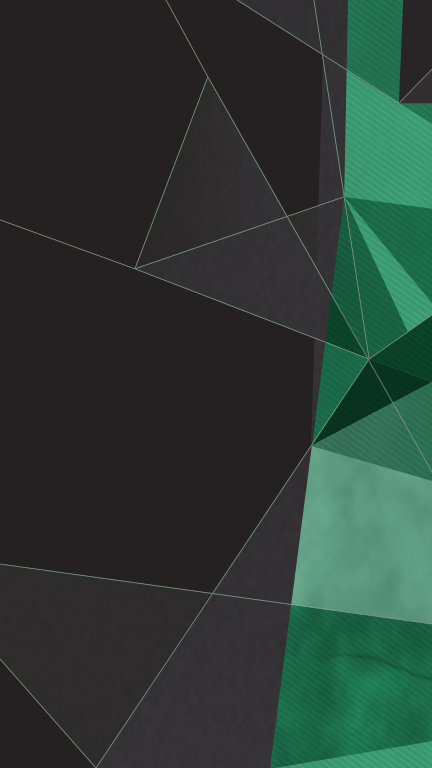
A WebGL 1 fragment shader for this background:

```glsl
precision highp float;
uniform vec2 u_resolution;

#define GRID vec2(9.0, 16.0)
#define LINE_WIDTH 0.022
#define LINE_COLOR vec3(0.60, 0.60, 0.59)
#define LINE_ALPHA 0.62
#define GRAIN 0.035
#define WEAVE 0.045
#define STAIN 0.12
#define BASE vec3(0.145, 0.127, 0.130)
#define MINT vec3(0.235, 0.600, 0.450)
#define EMERALD vec3(0.105, 0.415, 0.285)
#define PINE vec3(0.035, 0.220, 0.135)
#define SAGE vec3(0.365, 0.605, 0.505)

// Shared corners of the facets, in grid units
const vec2 WEST = vec2(2.81, 10.40);
const vec2 PEAK = vec2(4.33, 14.40);
const vec2 EAST = vec2(7.17, 11.90);
const vec2 HUB = vec2(7.69, 8.52);
const vec2 WAIST = vec2(6.48, 6.71);
const vec2 FOOT = vec2(2.0, 0.0);
const vec2 ROOF = vec2(4.94, 16.0);
const vec2 NOTCH = vec2(8.31, 13.85);
const vec2 CROSSING = vec2(4.40, 3.65);
const vec2 BAND_LEFT = vec2(0.0, 4.25);
const vec2 BAND_RIGHT = vec2(9.0, 3.0);
const vec2 RIM_HIGH = vec2(9.0, 9.44);
const vec2 RIM_MID = vec2(9.0, 8.04);
const vec2 RIM_LOW = vec2(9.0, 5.98);

vec2 p;
float pixel;

float hash(vec2 q) {
  return fract(sin(dot(q, vec2(127.1, 311.7))) * 43758.55);
}

float noise(vec2 q) {
  vec2 i = floor(q), f = fract(q);
  f = f * f * (3.0 - 2.0 * f);
  return mix(mix(hash(i), hash(i + vec2(1, 0)), f.x),
             mix(hash(i + vec2(0, 1)), hash(i + vec2(1, 1)), f.x), f.y);
}

float fbm(vec2 q) {
  float sum = 0.0, gain = 0.5;
  for (int i = 0; i < 4; i++) {
    sum += gain * noise(q);
    q = q * 2.03 + 7.1;
    gain *= 0.5;
  }
  return sum;
}

// Signed distance to a line, positive on the left of a to b
float edge(vec2 a, vec2 b) {
  vec2 d = normalize(b - a), v = p - a;
  return d.x * v.y - d.y * v.x;
}

float cover(float d) { return clamp(0.5 + d / pixel, 0.0, 1.0); }

float above(vec2 a, vec2 b) { return cover(edge(a, b)); }

float tri(vec2 a, vec2 b, vec2 c) {
  vec2 u = b - a, v = c - a;
  float s = sign(u.x * v.y - u.y * v.x);
  return cover(min(s * edge(a, b), min(s * edge(b, c), s * edge(c, a))));
}

float line(vec2 a, vec2 b) {
  vec2 v = p - a, d = b - a;
  float dist = length(v - d * clamp(dot(v, d) / dot(d, d), 0.0, 1.0));
  float w = max(LINE_WIDTH, 0.7 * pixel);
  return 1.0 - smoothstep(0.5 * w - 0.5 * pixel, 0.5 * w + 0.5 * pixel, dist);
}

vec3 darkSide() {
  float grain = GRAIN * (fbm(p * vec2(11.0, 7.0)) - 0.47);
  vec3 panel = vec3(0.205, 0.198, 0.205) + grain;
  float fade = smoothstep(2.5, 6.8, p.x);
  vec3 c = BASE;
  c = mix(c, panel, tri(PEAK, WEST, HUB) * mix(0.35, 1.1, fade));
  c = mix(c, panel, tri(WEST, EAST, HUB) * 0.7);
  c = mix(c, panel, tri(ROOF, vec2(9.0, 16.0), NOTCH) * 0.85);
  c = mix(c, panel, tri(vec2(6.73, 14.85), vec2(7.6, 14.3), WAIST));
  // Lower panels
  c = mix(c, panel, tri(BAND_LEFT, CROSSING, FOOT) * 0.62);
  c = mix(c, panel, tri(BAND_LEFT, FOOT, vec2(0.0, 2.27)) * 0.62);
  return mix(c, panel, (1.0 - above(FOOT, WAIST)) * mix(1.05, 0.8, p.y / 7.0));
}

vec3 greenSide() {
  float stain = fbm(p * vec2(1.5, 1.1) + 3.0) - 0.47;
  float weave = sin(dot(p, vec2(33.0, 47.0))) * (0.5 + noise(p * vec2(8.0, 2.0)));
  vec3 c = mix(MINT, EMERALD + 0.03, above(vec2(7.19, 14.54), NOTCH));
  // Fan of facets around the hub
  c = mix(c, EMERALD, tri(EAST, vec2(9.0, 11.65), vec2(9.0, 9.69)));
  c = mix(c, EMERALD * 0.92, tri(EAST, HUB, vec2(8.5, 9.08)));
  c = mix(c, EMERALD * 0.98, tri(WEST, HUB, WAIST));
  c = mix(c, EMERALD * 0.86, tri(PEAK, EAST, HUB));
  c = mix(c, PINE * 1.2, tri(PEAK, WEST, HUB));
  c = mix(c, PINE * 1.15, tri(HUB, RIM_HIGH, RIM_MID));
  c = mix(c, PINE * 0.9, tri(WAIST, HUB, RIM_MID));
  // Stacked bands below
  vec3 smoke = mix(vec3(0.21, 0.44, 0.345), EMERALD, 0.4 * smoothstep(7.5, 9.0, p.x));
  c = mix(c, smoke, 1.0 - above(WAIST, RIM_MID));
  float sage = 1.0 - above(WAIST, RIM_LOW);
  c = mix(c, SAGE + STAIN * stain, sage);
  float crease = 2.35 - 0.5 * smoothstep(7.5, 9.0, p.x) + 0.3 * stain;
  float fold = exp(-abs(p.y - crease) * 22.0) * smoothstep(6.0, 8.0, p.x);
  float low = 1.0 - above(BAND_LEFT, BAND_RIGHT);
  c = mix(c, EMERALD * (1.0 + 0.5 * stain - 0.22 * fold), low);
  c = mix(c, MINT, 1.0 - above(vec2(5.73, 0.0), vec2(9.0, 0.56)));
  return c * (1.0 + WEAVE * weave * (1.0 - sage * (1.0 - low)) + 0.1 * stain);
}

void main() {
  p = gl_FragCoord.xy / u_resolution * GRID;
  pixel = GRID.y / u_resolution.y;

  float green = max(above(EAST, vec2(7.25, 16.0)), above(vec2(5.625, 0.0), EAST));
  vec3 color = mix(darkSide(), greenSide(), 1.0 - min(
    1.0 - (1.0 - above(EAST, vec2(7.25, 16.0))), 1.0 - (1.0 - above(vec2(5.625, 0.0), EAST))));

  // Dark corner beside the top strip
  float corner = cover(min(-edge(NOTCH, vec2(8.40, 16.0)), p.y - NOTCH.y));
  vec3 slate = mix(vec3(0.20, 0.185, 0.19), BASE * 1.12, above(NOTCH, vec2(9.0, 14.56)));
  color = mix(color, slate, corner);

  // Thin outlines
  float ink = max(line(vec2(3.46, 16.0), PEAK), line(PEAK, vec2(9.0, 6.17)));
  ink = max(ink, max(line(WEST, PEAK), line(WEST, EAST)));
  ink = max(ink, max(line(vec2(0.0, 11.42), WEST), line(WEST, HUB)));
  ink = max(ink, max(line(vec2(6.54, 16.0), EAST), line(EAST, HUB)));
  ink = max(ink, max(line(HUB, RIM_HIGH), line(HUB, WAIST)));
  ink = max(ink, max(line(WAIST, FOOT), line(BAND_LEFT, BAND_RIGHT)));
  ink = max(ink, max(line(vec2(0.0, 2.27), FOOT), line(ROOF, NOTCH)));
  ink = max(ink, line(NOTCH, vec2(9.0, 14.56)));
  vec3 stroke = LINE_COLOR + green * vec3(-0.05, 0.12, 0.02);
  gl_FragColor = vec4(mix(color, stroke, ink * LINE_ALPHA), 1.0);
}
```
